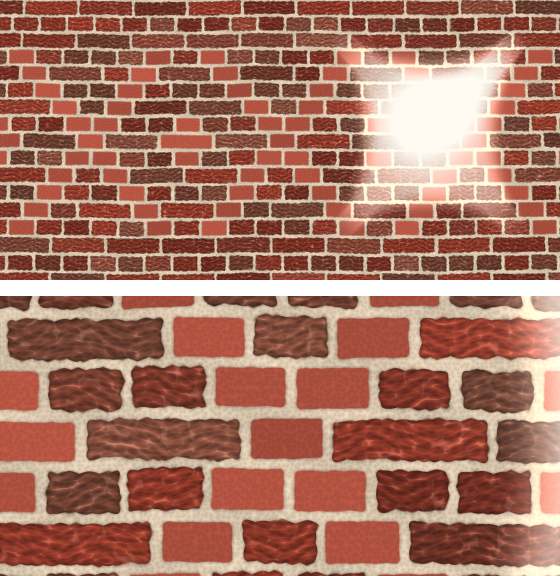
Top: the whole. Bottom: its middle third, enlarged.
Write a WebGL 1 fragment shader that draws this texture.

```glsl
precision highp float;
uniform vec2 u_resolution;

#define HEADER_WIDTH 0.0979
#define PATTERN_CENTRE_X 0.667
#define PATTERN_PERIOD 7.0
#define MIDDLE_ROW 8.0
#define DIAMOND_ROWS 5.5
#define HALF_JOINT 0.0066
#define CORNER 0.0050
#define EDGE_WEAR 0.0060
#define LIGHT_CENTRE vec2(1.535, 0.520)
#define LIGHT_REACH vec2(0.325, 0.350)
#define LIGHT_POWER 0.65
#define ARM_WIDTH 0.08

const vec3 MORTAR = vec3(0.86, 0.785, 0.685);
const vec3 SMOOTH_RED = vec3(0.70, 0.325, 0.255);
const vec3 ROUGH_RED = vec3(0.51, 0.205, 0.15);
const vec3 BURNT_BROWN = vec3(0.47, 0.275, 0.215);
const vec3 GLARE = vec3(1.0, 0.985, 0.95);

float hash(vec2 p) {
  return fract(sin(dot(p, vec2(127.1, 311.7))) * 4375.85);
}

// Distance to the nearest scattered point
float cellNoise(vec2 p) {
  vec2 cell = floor(p), f = fract(p);
  float nearest = 2.0;
  for (int j = -1; j <= 1; j++) {
    for (int i = -1; i <= 1; i++) {
      vec2 o = vec2(float(i), float(j));
      vec2 q = cell + o;
      vec2 point = o + vec2(hash(q), hash(q + 19.3)) - f;
      nearest = min(nearest, dot(point, point));
    }
  }
  return sqrt(nearest);
}

float roundBox(vec2 p, vec2 halfSize, float r) {
  vec2 q = abs(p) - halfSize + r;
  return length(max(q, 0.0)) + min(max(q.x, q.y), 0.0) - r;
}

// Brick at u in a row: start, width in headers, red flag, local position
vec4 layBrick(float u, float row) {
  float away = abs(row - MIDDLE_ROW);
  bool diamond = away < DIAMOND_ROWS;

  // Header courses
  if (mod(row, 2.0) > 0.5) {
    float index = floor(u + 0.5);
    float folded = abs(mod(index + 3.0, PATTERN_PERIOD) - 3.0);
    bool red = diamond && (abs(folded - 3.5 + 0.5 * away) < 0.1
      || (folded < 0.5 && away < 1.5));
    return vec4(index, 1.0, red ? 1.0 : 0.0, u - index);
  }

  // Plain stretcher courses
  if (!diamond) {
    float s = u + step(MIDDLE_ROW, row);
    float start = 2.0 * floor(s * 0.5);
    return vec4(start, 2.0, 0.0, s - start - 1.0);
  }

  // Mixed courses, mirrored below the middle row
  float s = (row > MIDDLE_ROW ? -u : u) - 3.0 + 0.5 * away;
  float base = PATTERN_PERIOD * floor(s / PATTERN_PERIOD);
  s -= base;
  float c = floor(s);
  bool red = c < 0.5 || abs(c - away) < 0.5;
  bool header = red || abs(c - away + 1.0) < 0.5;
  float width = header ? 1.0 : 2.0;
  float start = header ? c : c - 1.0 + mod(c, 2.0);
  if (away < 0.5 && abs(start - 3.0) < 0.5 && base < 0.0) red = true;
  return vec4(start + base, width, red ? 1.0 : 0.0, s - start - 0.5 * width);
}

// Four-armed patch of sunlight with an overexposed core
float sunlight(vec2 p) {
  vec2 q = (p - LIGHT_CENTRE) / LIGHT_REACH;
  vec2 arm = abs(vec2(q.x + q.y, q.x - q.y)) * 0.5;
  vec2 outer = max(arm - ARM_WIDTH, 0.0);
  float star = pow(outer.x, LIGHT_POWER) + pow(outer.y, LIGHT_POWER);
  float patchLight = 1.0 - smoothstep(0.68, 1.0, star);
  vec2 c = q - vec2(-0.08, 0.15);
  float core = exp(-2.9 * dot(c, c));
  float beam = exp(-26.0 * arm.y * arm.y) * smoothstep(-0.1, 0.5, q.x + q.y);
  return patchLight * (0.43 + 0.62 * core + 0.40 * beam) + 0.16 * core;
}

void main() {
  vec2 p = gl_FragCoord.xy / u_resolution.y;
  float aa = 1.0 / u_resolution.y;
  float depth = 1.0 - p.y;

  // Courses grow slightly taller towards the bottom
  float course = 0.009 + depth * (17.2 - 0.77 * depth);
  course += 0.035 * sin(p.x * 7.0 + 1.0) + 0.015 * sin(p.x * 23.0);
  float row = floor(course);
  float rowHeight = 1.0 / (17.2 - 1.54 * depth);
  float unit = HEADER_WIDTH * (0.993 + 0.014 * depth);
  float u = (p.x - PATTERN_CENTRE_X) / unit + 0.22 * (hash(vec2(row, 4.7)) - 0.5);
  vec4 brick = layBrick(u, row);
  vec2 id = vec2(brick.x, row);
  float red = brick.z;
  float tone = hash(id + 2.3);

  // Rounded, chipped outline
  float bend = 0.006 * sin(p.x * 48.0 + tone * 30.0);
  float grain = cellNoise((p + vec2(0.0, bend)) * vec2(75.0, 190.0) + id * 3.1);
  float chips = cellNoise(p * 62.0 + id * 1.7);
  float grit = cellNoise(p * 190.0);
  vec2 local = vec2(brick.w * unit, (0.5 - fract(course)) * rowHeight);
  local.y += (hash(id + 7.1) - 0.5) * 0.003 + local.x * (tone - 0.5) * 0.05;
  vec2 halfSize = 0.5 * vec2(brick.y * unit, rowHeight) - HALF_JOINT;
  halfSize -= vec2(0.003, 0.0015) * (hash(id + 8.6) - 0.5);
  float d = roundBox(local, halfSize, CORNER);
  d += (chips - 0.5) * EDGE_WEAR * mix(1.0, 0.35, red);
  float face = 1.0 - smoothstep(-aa, aa, d);

  // Wrinkled dark faces and smooth red faces
  float ridge = sin((p.y + bend) * 400.0 + 2.0 * sin(p.x * 95.0) + tone * 40.0);
  float inner = step(abs(row - MIDDLE_ROW), DIAMOND_ROWS);
  float burnt = smoothstep(0.40, 0.95, tone + 0.12 * inner);
  vec3 rough = mix(ROUGH_RED, BURNT_BROWN, burnt) * (0.80 + 0.34 * hash(id + 5.9));
  rough *= 0.83 + 0.40 * grain + 0.13 * ridge;
  rough += vec3(0.13, 0.12, 0.10) * smoothstep(0.62, 0.95, grain);
  rough += vec3(0.10, 0.09, 0.08) * smoothstep(0.62, 0.85, chips);
  rough *= mix(0.78, 1.0, smoothstep(0.0, 0.006, -d));
  vec3 plain = SMOOTH_RED * (0.90 + 0.18 * tone + 0.14 * (grit - 0.45));
  vec3 clay = mix(rough, plain, red);

  // Sandy mortar with a soft shadow beside the bricks
  vec3 mortar = MORTAR * (0.92 + 0.17 * grit + 0.04 * sin(p.x * 31.0 + p.y * 47.0));
  mortar *= mix(0.86, 1.0, smoothstep(0.0, 0.004, d));
  vec3 colour = mix(mortar, clay, face);

  // Warm fringe, then the sunlight itself
  float light = sunlight(p);
  colour *= 1.0 + vec3(0.40, 0.30, 0.20) * smoothstep(0.0, 0.45, light);
  colour = mix(colour, GLARE, clamp(light, 0.0, 1.0));
  gl_FragColor = vec4(clamp(colour, 0.0, 1.0), 1.0);
}
```
